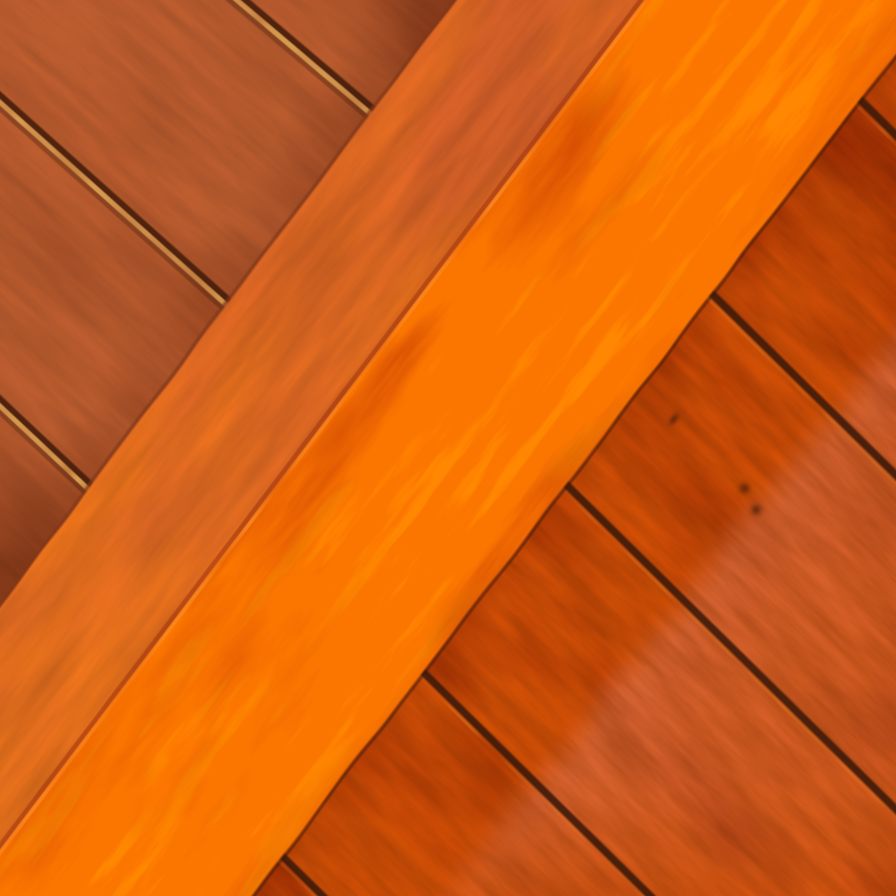
Give the GLSL for this texture, as a WebGL 2 fragment shader.

```glsl
#version 300 es
precision highp float;
// Varnished wooden beam crossing diagonal planks with dark seams and a soft sheen.
uniform vec2 u_resolution;
out vec4 fragColor;

// Beam edges as lines: x = offset + y / slope
const vec2 BEAM_LEFT  = vec2(-0.243, 1.330);
const vec2 BEAM_RIDGE = vec2(-0.039, 1.319);
const vec2 BEAM_RIGHT = vec2( 0.280, 1.307);
const vec2 SHEEN_EDGE = vec2( 0.491, 1.245);
const vec2 ALONG  = vec2(0.604, 0.797);   // beam direction
const vec2 ACROSS = vec2(0.797, -0.604);  // beam normal, to the lower right

const vec3 MATTE_WOOD  = vec3(0.70, 0.345, 0.175);
const vec3 MATTE_DARK  = vec3(0.50, 0.215, 0.095);
const vec3 FACE_WARM   = vec3(0.88, 0.43, 0.10);
const vec3 FACE_ROSE   = vec3(0.80, 0.36, 0.15);
const vec3 BRIGHT_WOOD = vec3(0.985, 0.46, 0.005);
const vec3 BURNT_WOOD  = vec3(0.79, 0.25, 0.01);
const vec3 GLOSS_WOOD  = vec3(0.77, 0.29, 0.02);
const vec3 GLOSS_DARK  = vec3(0.58, 0.165, 0.01);
const vec3 SHEEN       = vec3(0.79, 0.38, 0.22);
const vec3 SEAM_DARK   = vec3(0.24, 0.10, 0.035);
const vec3 SEAM_CREAM  = vec3(0.82, 0.59, 0.30);
const vec3 SEAM_ORANGE = vec3(0.86, 0.43, 0.10);

float hash(vec2 p) {
  p = fract(p * vec2(0.1031, 0.1130));
  p += dot(p, p.yx + 33.33);
  return fract((p.x + p.y) * p.x * 17.0);
}

float noise(vec2 p) {
  vec2 i = floor(p), f = fract(p);
  f = f * f * (3.0 - 2.0 * f);
  return mix(mix(hash(i), hash(i + vec2(1, 0)), f.x),
             mix(hash(i + vec2(0, 1)), hash(i + vec2(1, 1)), f.x), f.y);
}

float fbm(vec2 p) {
  float sum = 0.0, amp = 0.53;
  for (int k = 0; k < 4; k++) {
    sum += amp * noise(p);
    p = p * 2.03 + 17.3;
    amp *= 0.5;
  }
  return sum;
}

// Signed distance to a slanted edge, positive to its right
float edgeDist(vec2 p, vec2 edge) { return (p.x - edge.x - p.y / edge.y) * ACROSS.x; }

// Soft line of given half width around d = 0
float line(float d, float w) { return 1.0 - smoothstep(w * 0.5, w * 1.5, abs(d)); }

// Soft elliptical spot in beam axes
float spot(vec2 p, vec2 c, vec2 size) {
  vec2 d = p - c;
  d = vec2(dot(d, ALONG), dot(d, ACROSS)) / size;
  return exp(-dot(d, d));
}

vec3 leftPlanks(vec2 p, float beam) {
  float spacing = 0.339 + 0.045 * p.x;
  float row = (p.y - 0.548 + 0.94 * p.x) / spacing;
  float d = (row - floor(row + 0.5)) * spacing * 0.74;
  vec2 g = vec2(p.x - p.y, row * 0.34);
  float cloud = fbm(g * vec2(3.0, 9.0) + 4.0);
  float grain = fbm(g * vec2(9.0, 75.0));
  float shade = 0.36 * smoothstep(-0.09, 0.0, beam) + 0.55 * smoothstep(0.15, -0.4, row)
              + 0.6 * smoothstep(1.95, 2.4, row) + 0.9 * (cloud - 0.5);
  vec3 col = mix(MATTE_WOOD, MATTE_DARK, clamp(shade, 0.0, 1.0));
  col *= 0.93 + 0.16 * grain;
  col = mix(col, SEAM_DARK, 0.85 * line(d - 0.005, 0.0035) + 0.35 * line(d + 0.006, 0.003));
  col = mix(col, SEAM_CREAM, line(d + 0.001, 0.0027) * (0.65 + 0.5 * noise(g * 45.0)));
  return mix(col, MATTE_DARK, 0.7 * line(beam, 0.004));
}

vec3 rightPlanks(vec2 p, float beam) {
  // Rows widen slightly toward the top: q = 0.355 + 0.357 row + 0.0032 row^2
  float q = p.y + 0.985 * p.x;
  float row = (sqrt(0.12745 + 0.0128 * (q - 0.355)) - 0.357) / 0.0064;
  float d = (row - floor(row + 0.5)) * 0.26;
  vec2 g = vec2(p.x - p.y, q);
  float cloud = fbm(g * vec2(5.0, 9.0) + floor(row) * 7.0);
  float grain = fbm(g * vec2(11.0, 70.0) + 3.0);
  float shade = 0.3 * exp(-beam * 22.0) + 1.5 * (cloud - 0.46)
              + 0.35 * smoothstep(2.9, 3.4, row);
  vec3 col = mix(GLOSS_WOOD, GLOSS_DARK, clamp(shade, 0.0, 1.0));
  // Reflected light beyond a soft line parallel to the beam
  float s = edgeDist(p, SHEEN_EDGE) + 0.02 * (cloud - 0.5);
  float sheen = smoothstep(-0.018, 0.03, s) * mix(0.4, 1.0, exp(-max(s, 0.0) * 5.0));
  sheen *= smoothstep(0.0, 0.28, p.y + 0.12) * (0.65 + 0.5 * grain);
  col = mix(col, SHEEN, 0.85 * sheen);
  col *= 0.89 + 0.23 * grain;
  // Small knots
  float knots = spot(p, vec2(0.831, 0.455), vec2(0.006)) + spot(p, vec2(0.844, 0.431), vec2(0.006))
              + spot(p, vec2(0.752, 0.532), vec2(0.007, 0.004));
  col = mix(col, SEAM_DARK, 0.6 * min(knots, 1.0));
  col = mix(col, SEAM_ORANGE, 0.7 * line(d + 0.006, 0.0025) * noise(g * 30.0));
  col = mix(col, SEAM_DARK, 0.9 * line(d, 0.0042));
  return mix(col, SEAM_DARK, 0.5 * line(beam - 0.001, 0.003));
}

vec3 beamFaces(vec2 p, float ridge, float right) {
  vec2 g = vec2(dot(p, ALONG), dot(p, ACROSS));
  float streak = fbm(g * vec2(9.0, 65.0) + 11.0);
  float cloud = fbm(g * vec2(5.0, 16.0) + 2.0);
  // Upper face, rosier toward the top
  vec3 upper = mix(FACE_WARM, FACE_ROSE, clamp(p.y * 0.9 + 1.3 * (cloud - 0.5), 0.0, 1.0));
  upper *= 0.87 + 0.26 * streak;
  // Lower face with burnt patches near both borders
  float burn = 0.55 * spot(p, vec2(0.43, 0.57), vec2(0.13, 0.025))
             + 0.5 * spot(p, vec2(0.33, 0.44), vec2(0.09, 0.03))
             + 0.5 * spot(p, vec2(0.65, 0.85), vec2(0.10, 0.025))
             + 0.7 * spot(p, vec2(0.56, 0.39), vec2(0.14, 0.022));
  burn += 0.22 * exp(right * 35.0) + 0.18 * exp(-ridge * 40.0);
  burn = burn * (0.55 + 0.9 * streak) + 1.2 * (cloud - 0.53) + 0.5 * (streak - 0.5);
  vec3 lower = mix(BRIGHT_WOOD, BURNT_WOOD, clamp(burn, 0.0, 1.0));
  lower += vec3(0.02, 0.07, 0.0) * smoothstep(0.5, 0.75, streak);
  vec3 col = mix(upper, lower, smoothstep(-0.002, 0.003, ridge));
  col = mix(col, vec3(0.64, 0.21, 0.05), 0.6 * line(ridge + 0.003, 0.0025));
  float glint = line(ridge - 0.002, 0.002) * noise(g * vec2(20.0, 3.0));
  return mix(col, vec3(1.0, 0.57, 0.16), 0.7 * glint);
}

void main() {
  vec2 p = gl_FragCoord.xy / u_resolution;
  float left = edgeDist(p, BEAM_LEFT) + 0.003 * (noise(p * 14.0) - 0.5);
  float ridge = edgeDist(p, BEAM_RIDGE);
  float right = edgeDist(p, BEAM_RIGHT) + 0.003 * (noise(p * 18.0) - 0.5);
  vec3 col = mix(leftPlanks(p, left), beamFaces(p, ridge, right), smoothstep(-0.002, 0.002, left));
  col = mix(col, rightPlanks(p, max(right, 0.0)), smoothstep(-0.002, 0.002, right));
  fragColor = vec4(clamp(col, 0.0, 1.0), 1.0);
}
```
